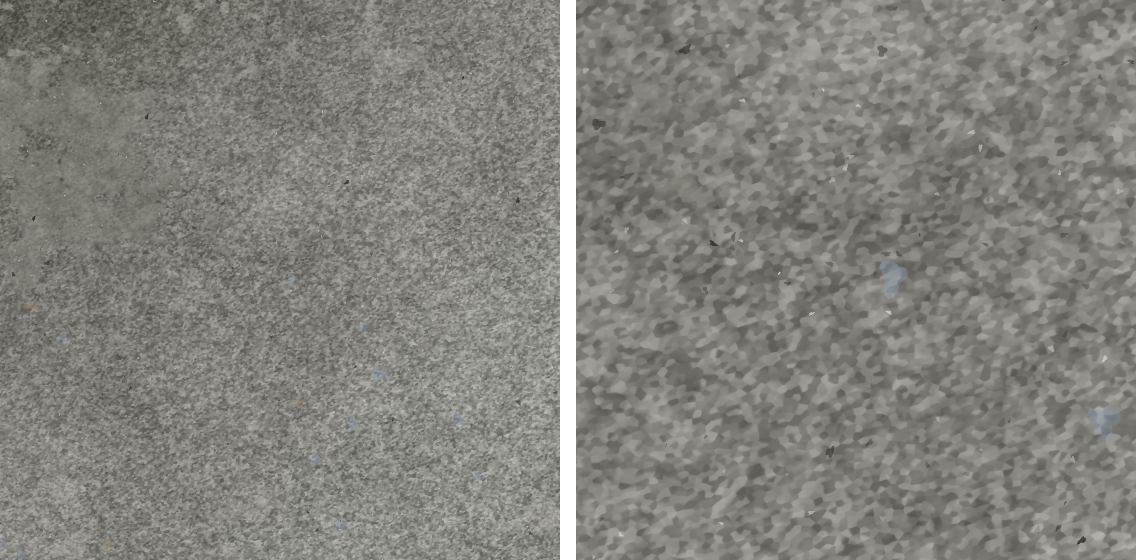
Left: the whole. Right: its middle third, enlarged.
This texture is drawn by a Shadertoy shader. Its source:

```glsl
// Weathered concrete floor: gritty grain, smooth skin patches, lime crusts, stone chips and pits.

const vec3 DARK_CEMENT  = vec3(0.440, 0.427, 0.402);
const vec3 LIGHT_CEMENT = vec3(0.555, 0.555, 0.535);
const vec3 SKIN_GREY    = vec3(0.485, 0.487, 0.460);
const vec3 LIME_CRUST   = vec3(0.640, 0.635, 0.605);
const vec3 BLUE_STONE   = vec3(0.520, 0.560, 0.610);
const vec3 TAN_STONE    = vec3(0.590, 0.520, 0.430);
const vec3 PIT_BLACK    = vec3(0.150, 0.145, 0.140);
const vec3 SPECK_WHITE  = vec3(0.840, 0.850, 0.840);

const float GRAIN_CELLS    = 250.0;  // fine grains across the canvas
const float GRAIN_CONTRAST = 0.19;
const float GRIT_CONTRAST  = 0.11;
const float MOTTLE         = 0.13;   // broad cloudy variation
const float GRAIN_ANGLE    = -0.35;

vec3 hash3(vec2 cell) {
    vec3 p = fract(cell.xyx * vec3(0.1031, 0.1030, 0.0973));
    p += dot(p, p.yxz + 33.33);
    return fract((p.xxy + p.yzz) * p.zyx);
}

mat2 rotation(float a) {
    return mat2(cos(a), sin(a), -sin(a), cos(a));
}

// Cellular noise: random tone per cell, softly blended across borders.
float cellTone(vec2 p) {
    vec2 cell = floor(p), f = p - cell;
    float tone = 0.0, total = 0.0;
    for (int y = -1; y <= 1; y++)
    for (int x = -1; x <= 1; x++) {
        vec2 o = vec2(x, y);
        vec3 h = hash3(cell + o);
        vec2 d = o + h.xy - f;
        float w = exp(-9.0 * dot(d, d));
        tone += w * h.z;
        total += w;
    }
    return tone / total;
}

float clouds(vec2 p) {
    float sum = 0.0, amp = 0.5;
    for (int i = 0; i < 4; i++) {
        sum += amp * cellTone(p);
        p = rotation(0.6) * p * 2.1 + 17.3;
        amp *= 0.5;
    }
    return sum / 0.9375;
}

// Ragged flecks, one per chosen cell. Returns coverage and a random tone.
vec2 scatter(vec2 uv, float cells, float share, float radius, float seed) {
    vec2 p = uv * cells, cell = floor(p);
    float soft = 0.8 / iResolution.y;
    vec2 result = vec2(0.0);
    for (int y = -1; y <= 1; y++)
    for (int x = -1; x <= 1; x++) {
        vec2 id = cell + vec2(x, y);
        vec3 h = hash3(id + seed), k = hash3(id + seed + 71.7);
        vec2 q = rotation(6.283 * k.x) * (p - id - h.xy) / cells;
        q.y *= 1.0 + 1.2 * k.y;
        float a = atan(q.y, q.x);
        float ragged = 1.0 + 0.22 * sin(3.0 * a + 9.0 * k.z) + 0.12 * sin(5.0 * a + 20.0 * k.y);
        float size = radius * mix(0.5, 1.2, k.z) * ragged;
        float cover = step(h.z, share) * (1.0 - smoothstep(-soft, soft, length(q) - size));
        if (cover > result.x) result = vec2(cover, k.y);
    }
    return result;
}

void mainImage(out vec4 fragColor, in vec2 fragCoord) {
    vec2 uv = fragCoord / iResolution.y;
    float broad = clouds(uv * 5.0 + 3.0);
    float ragged = clouds(uv * 13.0 + 40.0);
    float detail = clouds(uv * 38.0 + 9.0);

    // Cement, darker and browner towards the upper left
    float lit = smoothstep(-0.15, 0.95, 0.5 * (uv.x + 1.0 - uv.y));
    vec3 color = mix(DARK_CEMENT, LIGHT_CEMENT, lit);
    color += MOTTLE * (broad - 0.5) + 0.07 * (detail - 0.5);
    color -= 0.07 * smoothstep(0.35, 0.0, length((uv - vec2(0.0, 1.0)) * vec2(0.7, 1.6)));

    // Smooth trowelled skin
    float reach = length((uv - vec2(0.13, 0.73)) * vec2(1.0, 1.45));
    float skin = smoothstep(0.0, 0.07, 0.2 - reach + 0.6 * (ragged - 0.5) + 0.25 * (detail - 0.5));
    color = mix(color, SKIN_GREY + 0.1 * (detail - 0.5), 0.75 * skin);

    // Lime crusts near the top and bottom edges
    float edgeZone = smoothstep(0.25, 0.48, abs(uv.y - 0.5));
    float crust = smoothstep(0.66, 0.74, ragged + 0.35 * (detail - 0.5)) * edgeZone;
    color = mix(color, LIME_CRUST, 0.55 * crust);

    // Grain, slightly drawn out along one direction
    vec2 g = rotation(GRAIN_ANGLE) * uv * GRAIN_CELLS * vec2(0.85, 1.15);
    float grain = GRAIN_CONTRAST * (cellTone(g) - 0.5) + GRIT_CONTRAST * (cellTone(g * 0.47 + 5.0) - 0.5);
    color += grain * mix(0.8, 1.15, lit) * (1.0 - 0.55 * max(skin, 0.6 * crust));

    // Stone chips, mostly in the lower half
    float chipShare = 0.28 * smoothstep(0.75, 0.3, uv.y);
    vec2 chip = scatter(uv, 10.0, chipShare, 0.011, 11.0);
    vec3 stone = mix(BLUE_STONE, TAN_STONE, smoothstep(0.55, 0.65, chip.y));
    color = mix(color, stone + 0.5 * grain, 0.65 * chip.x);

    // Pits and bright mineral specks
    vec2 pit = scatter(uv, 16.0, 0.09, 0.0048, 23.0);
    vec2 pore = scatter(uv, 75.0, 0.13, 0.0021, 37.0);
    vec2 speck = scatter(uv, 65.0, 0.10, 0.0018, 53.0);
    color = mix(color, PIT_BLACK, 0.8 * pit.x * mix(0.4, 1.0, pit.y));
    color = mix(color, PIT_BLACK, 0.5 * pore.x * pore.y);
    color = mix(color, SPECK_WHITE, 0.8 * speck.x * speck.y);

    fragColor = vec4(clamp(color, 0.0, 1.0), 1.0);
}
```
